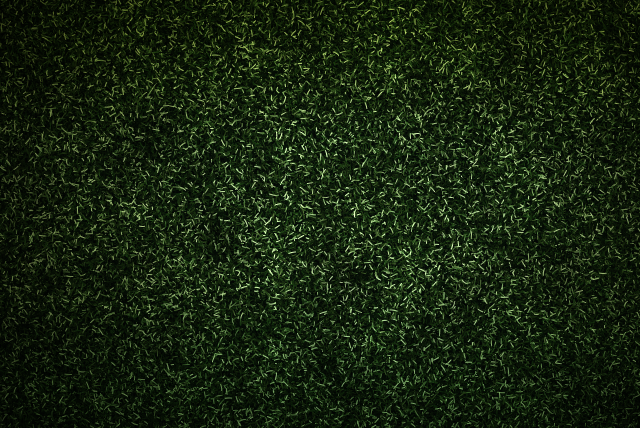
A Shadertoy shader for this texture:

```glsl
const int   LAYERS       = 6;
const float CELL         = 0.0098;   // blade spacing, in canvas heights
const float BLADE_MIN    = 0.0025;   // half lengths
const float BLADE_MAX    = 0.0082;
const float BLADE_WIDTH  = 0.0014;   // half width
const float BLADE_BEND   = 0.14;
const float SHADE_POWER  = 1.7;      // higher gives more dark blades
const float PALE_START   = 0.36;     // shade at which blades turn pale
const float EXPOSURE     = 1.85;
const float FALLOFF      = 1.12;
const float MOTTLE       = 0.30;
const vec2  LIGHT_CENTER = vec2(0.56, 0.53);
const vec2  LIGHT_RADIUS = vec2(0.62, 0.70);
const vec3  SOIL         = vec3(0.006, 0.014, 0.008);
const vec3  DARK_GREEN   = vec3(0.010, 0.028, 0.012);
const vec3  LEAF_GREEN   = vec3(0.18, 0.33, 0.085);
const vec3  PALE_GREEN   = vec3(0.60, 0.67, 0.45);
const vec3  COOL_TINT    = vec3(1.0, 0.98, 1.15);
const vec3  WARM_TINT    = vec3(1.06, 1.06, 0.66);

vec4 hash4(vec3 p) {
    vec4 q = fract(p.xyzx * vec4(0.1031, 0.1030, 0.0973, 0.1099));
    q += dot(q, q.wzxy + 33.33);
    return fract((q.xxyz + q.yzzw) * q.zywx);
}

float gradientNoise(vec2 p) {
    vec2 cell = floor(p), f = fract(p);
    vec2 blend = f * f * f * (f * (f * 6.0 - 15.0) + 10.0);
    float corner[4];
    for (int i = 0; i < 4; i++) {
        vec2 o = vec2(i & 1, i >> 1);
        float angle = 6.2832 * hash4(vec3(cell + o, 71.0)).x;
        corner[i] = dot(vec2(cos(angle), sin(angle)), f - o);
    }
    return mix(mix(corner[0], corner[1], blend.x),
               mix(corner[2], corner[3], blend.x), blend.y);
}

// Distance to a slightly curved blade lying along x
float bladeDistance(vec2 p, float halfLength, float bend) {
    float along = clamp(p.x, -halfLength, halfLength);
    p.y -= bend * (along * along / halfLength - 0.4 * halfLength);
    return length(vec2(p.x - along, p.y));
}

vec3 bladeColor(float shade, float hue) {
    vec3 color = mix(DARK_GREEN, LEAF_GREEN, shade);
    color *= mix(vec3(0.75, 1.0, 0.85), vec3(1.25, 1.0, 1.05), hue);
    return mix(color, PALE_GREEN, 0.85 * smoothstep(PALE_START, 1.0, shade));
}

// One blade per cell, painted over the layers beneath
vec3 paintLayer(vec3 color, vec2 p, float layer, float pixel) {
    float turn = layer * 1.7;
    p = mat2(cos(turn), sin(turn), -sin(turn), cos(turn)) * p;
    vec2 grid = p / CELL + 300.0;
    vec2 home = floor(grid);
    float height = (layer + 1.0) / float(LAYERS);

    for (int y = -1; y <= 1; y++)
    for (int x = -1; x <= 1; x++) {
        vec2 cell = home + vec2(x, y);
        vec4 place = hash4(vec3(cell, layer + 3.0));
        vec4 look = hash4(vec3(cell, layer + 37.0));

        vec2 local = (grid - cell - place.xy) * CELL;
        float angle = 6.2832 * place.z;
        float c = cos(angle), s = sin(angle);
        local = vec2(c * local.x + s * local.y, c * local.y - s * local.x);

        float halfLength = mix(BLADE_MIN, BLADE_MAX, place.w * place.w);
        float d = bladeDistance(local, halfLength, (look.z - 0.5) * 2.0 * BLADE_BEND);
        float tip = smoothstep(-halfLength, halfLength, local.x);
        float cover = clamp((BLADE_WIDTH * (1.0 - 0.3 * tip) - d) / pixel + 0.5, 0.0, 1.0);

        float shade = pow(look.x, SHADE_POWER) * mix(0.25, 1.0, height);
        shade *= mix(0.8, 1.0, tip);
        color = mix(color, bladeColor(shade, look.y), cover);
    }
    return color;
}

void mainImage(out vec4 fragColor, in vec2 fragCoord) {
    vec2 uv = fragCoord / iResolution.xy;
    vec2 p = fragCoord / iResolution.y;
    float pixel = 1.0 / iResolution.y;

    // Turf, from the ground up
    vec3 color = SOIL;
    for (int i = 0; i < LAYERS; i++)
        color = paintLayer(color, p, float(i), pixel);

    // Uneven growth
    float patches = gradientNoise(p * 7.0) + 0.6 * gradientNoise(p * 19.0 + 5.0);
    color *= 1.0 + MOTTLE * patches;

    // Cool pool of light, warmer toward the top and the rim
    vec2 q = (uv - LIGHT_CENTER) / LIGHT_RADIUS;
    float light = exp(-FALLOFF * dot(q, q));
    float warmth = clamp(0.9 - light + 0.55 * smoothstep(0.6, 1.0, uv.y), 0.0, 1.0);
    color *= mix(COOL_TINT, WARM_TINT, warmth);
    color.r *= mix(0.85, 1.0, smoothstep(0.0, 0.4, uv.y));
    color *= EXPOSURE * light;

    fragColor = vec4(clamp(color, 0.0, 1.0), 1.0);
}
```
